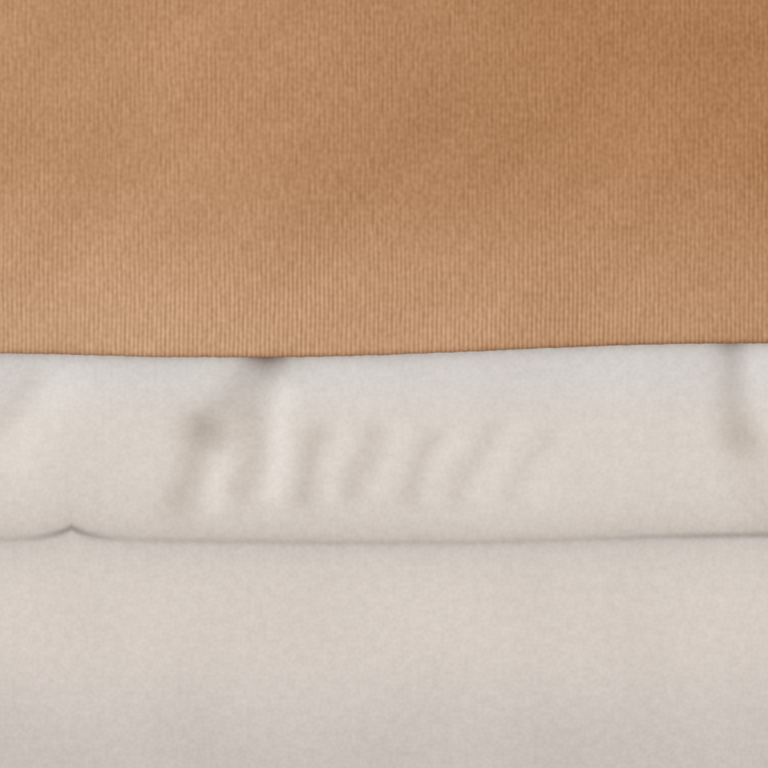
This texture is drawn by a three.js fragment shader. Its source:

```glsl
// Ribbed tan cloth hanging over a pale, puffy quilt with a stitched seam.
// Curves of x bound each layer; soft strokes model the folds, and gradient
// noise gives the broad shading, ribs and fuzzy nap.
varying vec2 vUv;

vec2 hashDirection(vec2 cell) {
  float n = fract(sin(dot(cell, vec2(127.1, 311.7))) * 4375.85);
  return vec2(cos(6.2832 * n), sin(6.2832 * n));
}

float gradientNoise(vec2 p) {
  vec2 i = floor(p), f = fract(p);
  vec2 u = f * f * f * (f * (f * 6.0 - 15.0) + 10.0);
  float a = dot(hashDirection(i), f);
  float b = dot(hashDirection(i + vec2(1, 0)), f - vec2(1, 0));
  float c = dot(hashDirection(i + vec2(0, 1)), f - vec2(0, 1));
  float d = dot(hashDirection(i + vec2(1, 1)), f - vec2(1, 1));
  return mix(mix(a, b, u.x), mix(c, d, u.x), u.y);
}

// Soft stroke along the segment a-b, with gaussian falloff
float stroke(vec2 p, vec2 a, vec2 b, float width) {
  vec2 ab = b - a;
  float t = clamp(dot(p - a, ab) / dot(ab, ab), 0.0, 1.0);
  float d = length(p - a - ab * t) / width;
  return exp(-d * d);
}

float hemHeight(float x) {
  return 0.535 + 0.005 * (1.0 - smoothstep(0.0, 0.25, x))
    + 0.018 * smoothstep(0.34, 0.95, x) + 0.0008 * gradientNoise(vec2(x * 160.0, 3.5));
}

float seamHeight(float x) {
  return 0.296 + 0.017 * exp(-abs(x - 0.093) / 0.03)
    + 0.010 * smoothstep(0.55, 1.0, x) - 0.003 * smoothstep(0.15, 0.45, x);
}

// Signed brightness of the puffed upper roll
float rollShading(vec2 p) {
  vec2 q = p + 0.012 * vec2(gradientNoise(p * 14.0), gradientNoise(p * 14.0 + 40.0));
  float s = 0.0;
  // Main crease and the ridge beside it
  s -= 0.07 * stroke(q, vec2(0.345, 0.53), vec2(0.27, 0.44), 0.030);
  s -= 0.07 * stroke(q, vec2(0.265, 0.44), vec2(0.235, 0.35), 0.026);
  s -= 0.05 * stroke(q, vec2(0.335, 0.46), vec2(0.315, 0.36), 0.020);
  s += 0.055 * stroke(q, vec2(0.375, 0.49), vec2(0.355, 0.36), 0.020);
  s += 0.045 * stroke(q, vec2(0.285, 0.39), vec2(0.275, 0.35), 0.020);
  // Fading row of slanted wrinkles
  for (int i = 0; i < 5; i++) {
    float k = float(i);
    vec2 foot = vec2(0.395 + 0.067 * k, 0.355 + 0.006 * mod(k, 2.0));
    vec2 tip = foot + vec2(0.018 + 0.008 * k, 0.075);
    float fade = 1.0 - 0.14 * k;
    s -= 0.050 * fade * stroke(q, foot, tip, 0.016);
    s += 0.025 * fade * stroke(q, foot + vec2(0.032, 0.0), tip + vec2(0.032, 0.0), 0.016);
  }
  // Side folds
  s -= 0.065 * stroke(q, vec2(0.945, 0.55), vec2(0.965, 0.43), 0.024);
  s -= 0.030 * stroke(q, vec2(0.965, 0.43), vec2(1.0, 0.33), 0.035);
  s += 0.025 * stroke(q, vec2(0.985, 0.53), vec2(1.0, 0.45), 0.020);
  s += 0.025 * stroke(q, vec2(0.02, 0.41), vec2(0.08, 0.49), 0.030);
  s -= 0.025 * stroke(q, vec2(0.0, 0.45), vec2(0.04, 0.51), 0.018);
  return s;
}

vec3 quilt(vec2 p, float hem) {
  float above = p.y - seamHeight(p.x);
  float roll = smoothstep(-0.004, 0.006, above);
  vec3 color = mix(vec3(0.835, 0.797, 0.765), vec3(0.848, 0.812, 0.777), roll);
  color += rollShading(p) * vec3(0.93, 1.0, 1.06) * roll;
  // Cooler light under the hem, greyer cloth at the bottom
  color += vec3(-0.015, 0.0, 0.017) * smoothstep(0.44, 0.53, p.y);
  color -= vec3(0.050, 0.048, 0.040) * (1.0 - smoothstep(0.0, 0.17, p.y));
  // Rounding into the seam, and its thin line
  color -= vec3(0.085, 0.090, 0.092) * roll * exp(-max(above, 0.0) / 0.024);
  color -= vec3(0.060, 0.055, 0.050) * (1.0 - roll) * exp(min(above, 0.0) / 0.020);
  float stitch = 0.04 + 0.11 * exp(-pow((p.x - 0.093) / 0.035, 2.0))
    + 0.07 * smoothstep(0.75, 1.0, p.x);
  color -= stitch * exp(-pow(above / 0.0045, 2.0));
  // Shadow cast by the hem, deepest in the crease and side fold
  float drop = max(hem - p.y, 0.0);
  color -= vec3(0.13, 0.14, 0.14) * exp(-drop / 0.007);
  float pocket = exp(-pow((p.x - 0.348) / 0.026, 2.0))
    + 0.5 * exp(-pow((p.x - 0.955) / 0.018, 2.0));
  color -= vec3(0.20, 0.22, 0.23) * pocket * exp(-drop / 0.016);
  // Broad mottling and fine nap
  color += 0.018 * gradientNoise(p * vec2(9.0, 7.0) + 5.0);
  color += 0.020 * gradientNoise(p * 75.0) + 0.024 * gradientNoise(p * 190.0);
  return color;
}

vec3 ribbedCloth(vec2 p, float hem) {
  vec3 color = mix(vec3(0.727, 0.552, 0.407), vec3(0.672, 0.487, 0.338),
    smoothstep(0.15, 1.0, p.x + 0.25 * (p.y - 0.75)));
  float low = 1.0 - smoothstep(0.0, 0.27, p.y - hem);
  color = mix(color, vec3(0.768, 0.612, 0.482), low * (0.85 - 0.28 * p.x));
  color += 0.035 * gradientNoise(p * vec2(3.0, 5.0) + 8.0);
  color += 0.020 * gradientNoise(vec2(p.x + p.y, p.y - p.x) * vec2(5.0, 12.0));
  // Ribs of uneven strength, with woven grain across them
  float strength = 0.012 + 0.018 * low + 0.012 * gradientNoise(p * 6.0 + 20.0);
  color += strength * sin(6.2832 * (170.0 * p.x + 0.35 * gradientNoise(p * 12.0)));
  color += 0.045 * gradientNoise(p * vec2(230.0, 45.0));
  color += 0.050 * gradientNoise(p * vec2(170.0, 150.0) + 11.0);
  // Dark turned edge
  return color - vec3(0.20, 0.21, 0.20) * exp(-max(p.y - hem, 0.0) / 0.003);
}

void main() {
  float hem = hemHeight(vUv.x);
  float cloth = smoothstep(-0.0015, 0.0015, vUv.y - hem);
  gl_FragColor = vec4(mix(quilt(vUv, hem), ribbedCloth(vUv, hem), cloth), 1.0);
}
```
